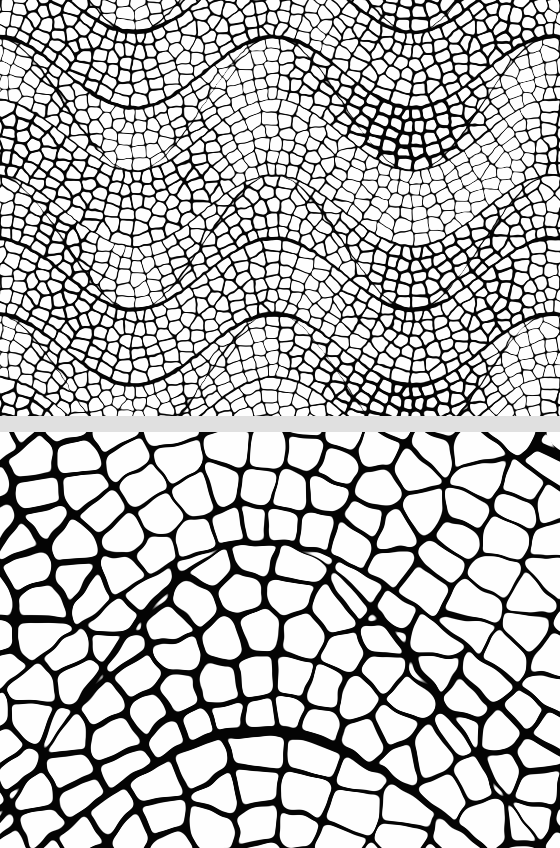
Top, the full canvas; bottom, a detail of the centre.
A Shadertoy shader for this pattern:

```glsl
// Black and white crazy-paving mosaic whose courses follow stacked waves
const float WAVE = 3.126;                  // radians per unit; the height is three units
const vec2 STONE = vec2(0.0957, 1.0 / 11.0);

vec2 hash2(vec2 p) {
    vec3 q = fract(p.xyx * vec3(0.1031, 0.1030, 0.0973));
    q += dot(q, q.yzx + 33.33);
    return fract((q.xx + q.yz) * q.zy);
}

float noise(vec2 p) {
    vec2 i = floor(p), f = fract(p);
    f = f * f * (3.0 - 2.0 * f);
    return mix(mix(hash2(i).x, hash2(i + vec2(1, 0)).x, f.x),
               mix(hash2(i + vec2(0, 1)).x, hash2(i + vec2(1, 1)).x, f.x), f.y);
}

float smoothMin(float a, float b, float k) {
    float h = max(k - abs(a - b), 0.0) / k;
    return min(a, b) - 0.25 * h * h * k;
}

float waveHeight(float x) {
    return 0.025 + 0.257 * cos(WAVE * (x - 1.974));
}

// Bands alternate five and six courses of stones
float bandOf(float row) {
    return 2.0 * floor((row + 0.5) / 11.0) + step(5.0, mod(row + 0.5, 11.0));
}

// Sideways lean that turns the stones square to the wave within a band
float lean(float x, float v) {
    float course = mod(v * 11.0, 11.0);
    float rise = (course - (course < 5.0 ? 2.5 : 8.0)) / 11.0;
    float slope = -0.257 * WAVE * sin(WAVE * (x - 1.974));
    return -0.65 * slope * rise / (1.0 + slope * slope);
}

// Jittered stone centre; the layout recurs every 22 courses
vec2 stoneCentre(vec2 cell) {
    float row = floor(mod(cell.y + 0.5, 22.0));
    vec2 jitter = hash2(vec2(cell.x, row) + 7.0) - 0.5;
    vec2 c = (cell + 0.5 + jitter * vec2(0.5, 0.42)) * STONE;
    c.x += 0.35 * STONE.x * (hash2(vec2(row, 3.0)).y - 0.5) + lean(c.x, c.y);
    return c + vec2(0.0, waveHeight(c.x));
}

// Distance to the outline of the stone around p, within one band
float stoneEdge(vec2 p, vec2 cell) {
    float band = bandOf(cell.y), nearest = 1e3;
    vec2 home = cell, toHome = vec2(0.0);
    for (int j = -2; j <= 2; j++)
    for (int i = -2; i <= 2; i++) {
        vec2 id = cell + vec2(i, j);
        vec2 r = stoneCentre(id) - p;
        if (bandOf(id.y) == band && dot(r, r) < nearest) {
            nearest = dot(r, r);
            toHome = r;
            home = id;
        }
    }
    float d = 1.0;
    for (int j = -2; j <= 2; j++)
    for (int i = -2; i <= 2; i++) {
        vec2 id = home + vec2(i, j);
        if ((i == 0 && j == 0) || bandOf(id.y) != band) continue;
        vec2 r = stoneCentre(id) - p;
        d = smoothMin(d, dot(0.5 * (toHome + r), normalize(r - toHome)), 0.013);
    }
    return d;
}

void mainImage(out vec4 fragColor, in vec2 fragCoord) {
    vec2 uv = 3.0 * fragCoord / iResolution.y;
    float pixel = 3.0 / iResolution.y;

    // Slightly uneven, hand-cut edges
    vec2 p = uv + 0.011 * (vec2(noise(uv * 26.0), noise(uv * 26.0 + 40.0)) - 0.5);
    float v = p.y - waveHeight(p.x);
    float course = mod(v * 11.0, 11.0);
    float swing = sin(WAVE * (p.x - 1.974));
    vec2 cell = floor(vec2(p.x - lean(p.x, v), v) / STONE);

    // Joints change in width along each band, widest near the right-hand trough
    float band = mod(bandOf(cell.y), 4.0);
    float joint = 0.0025 + 0.0065 * noise(vec2(p.x * 2.2, band * 3.0));
    joint += 0.003 * (noise(uv * 9.0 + 9.0) - 0.3);
    joint += 0.004 * step(course, 5.0) * smoothstep(0.7, 0.1, abs(p.x - 3.1));
    float d = stoneEdge(p, cell) - max(joint, 0.0025);

    // Band lines, heavy ones swelling at crests and troughs
    float line = 2.0 * floor(v) + (course < 2.5 ? 0.0 : course < 8.0 ? 1.0 : 2.0);
    float offset = min(min(course, 11.0 - course), abs(course - 5.0)) / 11.0;
    float kind = mod(line + 0.5, 4.0);
    float heavy = step(1.0, kind) * step(kind, 3.0);
    float width = 0.003 + 0.005 * noise(uv * 4.0) + heavy * (0.003 + 0.006 * (1.0 - swing * swing));
    float bandLine = offset / length(vec2(1.0, 0.257 * WAVE * swing)) - width;
    d = smoothMin(d, bandLine, 0.012);

    // Steeper waves joining each crest to the trough of the band below
    float steep = p.y - 0.252 - 0.484 * cos(WAVE * (p.x - 1.974));
    float crossing = abs(fract(steep + 0.5) - 0.5) / length(vec2(1.0, 0.484 * WAVE * swing));
    d = smoothMin(d, crossing + 0.002 - 0.011 * noise(uv * 3.0 + 21.0), 0.012);

    float stone = smoothstep(-0.6 * pixel, 0.6 * pixel, d);
    fragColor = vec4(vec3(mix(0.015, 0.995, stone)), 1.0);
}
```
